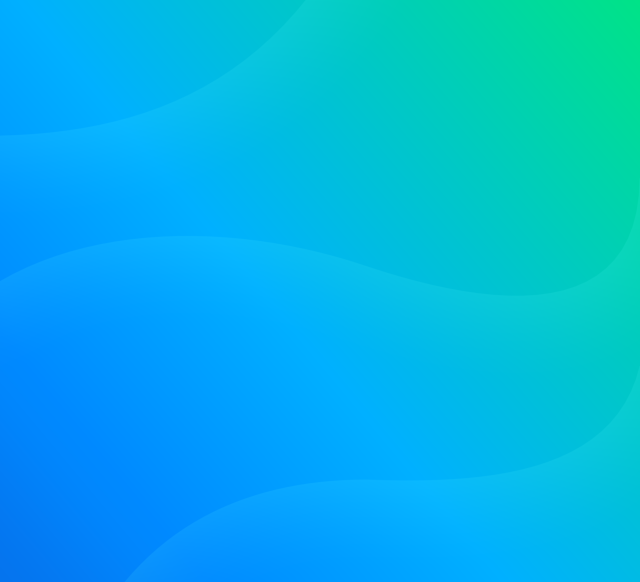
Write a WebGL 2 fragment shader that draws this background.

```glsl
#version 300 es
precision highp float;
// Diagonal blue-to-green gradient crossed by three soft waves.
// Each wave is a chain of cubic Bezier arcs; its signed distance gives
// a crisp upper edge and a pale glow that fades out below it.

#define GLOW_WIDTH 0.15
#define GLOW_STRENGTH 0.11
#define GLOW_FALLOFF 1.4
#define GLOW_TINT vec3(0.35, 1.0, 1.0)
#define DEEP_BLUE vec3(0.02, 0.45, 0.93)
#define BLUE vec3(0.0, 0.54, 1.0)
#define SKY vec3(0.0, 0.69, 1.0)
#define GREEN vec3(0.0, 0.89, 0.53)
#define GRADIENT_AXIS vec2(0.768, 0.64)
#define ARC_STEPS 24

uniform vec2 u_resolution;
out vec4 fragColor;

vec2 bezier(vec2 a, vec2 b, vec2 c, vec2 d, float t) {
    float s = 1.0 - t;
    return s * s * s * a + 3.0 * s * t * (s * b + t * c) + t * t * t * d;
}

// Signed distance to an arc running left to right, positive below it
float arcDistance(vec2 p, vec2 a, vec2 b, vec2 c, vec2 d) {
    float nearest = 1e3;
    float side = 1.0;
    vec2 start = a;
    for (int i = 1; i <= ARC_STEPS; i++) {
        vec2 end = bezier(a, b, c, d, float(i) / float(ARC_STEPS));
        vec2 along = end - start;
        vec2 toP = p - start;
        float h = clamp(dot(toP, along) / dot(along, along), 0.0, 1.0);
        float dist = length(toP - h * along);
        if (dist < nearest) {
            nearest = dist;
            side = along.x * toP.y > along.y * toP.x ? -1.0 : 1.0;
        }
        start = end;
    }
    return side * nearest;
}

float closer(float a, float b) {
    return abs(a) < abs(b) ? a : b;
}

vec3 background(vec2 p) {
    float t = dot(p, GRADIENT_AXIS) - 0.64;
    vec3 color = mix(DEEP_BLUE, BLUE, smoothstep(-0.68, -0.34, t));
    color = mix(color, SKY, clamp((t + 0.366) / 0.392, 0.0, 1.0));
    return mix(color, GREEN, clamp((t - 0.026) / 0.817, 0.0, 1.0));
}

vec3 addGlow(vec3 color, float dist, float pixel) {
    float edge = smoothstep(-pixel, pixel, dist);
    float fade = pow(clamp(1.0 - dist / GLOW_WIDTH, 0.0, 1.0), GLOW_FALLOFF);
    return mix(color, GLOW_TINT, GLOW_STRENGTH * edge * fade);
}

void main() {
    vec2 p = gl_FragCoord.xy / u_resolution.y;
    float pixel = 0.75 / u_resolution.y;
    vec3 color = background(p);

    // Upper sweep
    float upper = arcDistance(p, vec2(0.0, 0.767), vec2(0.23, 0.772),
                              vec2(0.441, 0.843), vec2(0.585, 1.087));

    // Middle wave: crest, then trough rising at the right
    vec2 middleJoin = vec2(0.629, 0.543);
    float middle = closer(
        arcDistance(p, vec2(0.0, 0.517), vec2(0.179, 0.621), vec2(0.429, 0.611), middleJoin),
        arcDistance(p, middleJoin, vec2(0.85, 0.469), vec2(1.097, 0.443), vec2(1.099, 0.693)));

    // Lower wave: shoulder, then a rise at the right
    vec2 lowerJoin = vec2(0.629, 0.176);
    float lower = closer(
        arcDistance(p, vec2(0.214, 0.0), vec2(0.321, 0.129), vec2(0.471, 0.176), lowerJoin),
        arcDistance(p, lowerJoin, vec2(0.821, 0.169), vec2(1.054, 0.18), vec2(1.099, 0.371)));

    color = addGlow(color, upper, pixel);
    color = addGlow(color, middle, pixel);
    color = addGlow(color, lower, pixel);
    fragColor = vec4(color, 1.0);
}
```
